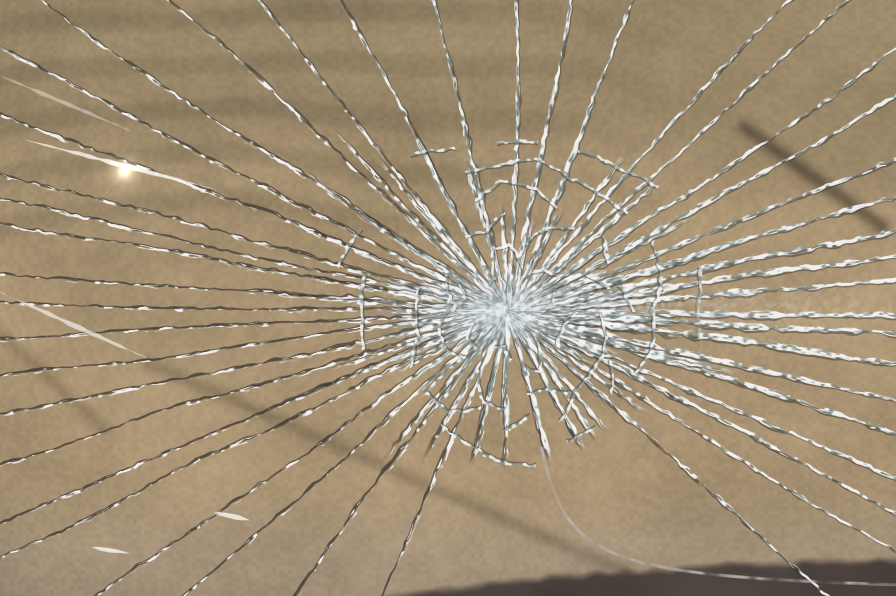
Reproduce this texture procedurally as a Shadertoy shader.

```glsl
#define IMPACT vec2(0.853, 0.477)
#define STRETCH 1.9
#define RAYS 48.0
#define RINGS 5.0
#define SIDES 26.0
#define RAY_WIDTH 0.0031
#define RING_WIDTH 0.0024
#define GRAIN 120.0
#define TAU 6.2831853

float hash(vec2 p) {
    return fract(sin(dot(p, vec2(127.1, 311.7))) * 43758.5);
}

float noise(vec2 p) {
    vec2 i = floor(p), f = fract(p);
    f *= f * (3.0 - 2.0 * f);
    return mix(mix(hash(i), hash(i + vec2(1, 0)), f.x),
               mix(hash(i + vec2(0, 1)), hash(i + 1.0), f.x), f.y);
}

float stroke(float dist, float width) {
    float px = 0.8 / iResolution.y;
    return 1.0 - smoothstep(width - px, width + px, abs(dist));
}

// x: distance to the segment, y: position along it
vec2 segment(vec2 p, vec2 a, vec2 b) {
    vec2 ab = b - a;
    float h = clamp(dot(p - a, ab) / dot(ab, ab), 0.0, 1.0);
    return vec2(length(p - a - ab * h), h);
}

float shadow(vec2 p, vec2 a, vec2 b) {
    float d = segment(p, a, b).x / 0.013;
    return exp(-d * d);
}

float glint(vec2 p, vec2 a, vec2 b) {
    vec2 s = segment(p, a, b);
    return stroke(s.x + 0.003 * (noise(p * 60.0) - 0.5), 0.0035 * sin(3.14 * s.y));
}

vec3 backdrop(vec2 p) {
    vec3 col = mix(vec3(0.655, 0.57, 0.445), vec3(0.585, 0.515, 0.4), smoothstep(0.5, 1.0, p.y));
    col = mix(col, vec3(0.62, 0.555, 0.475), 0.7 * smoothstep(0.22, 0.04, p.y));
    float stain = noise(p * vec2(6, 11)) + 0.5 * noise(p * 23.0);
    col *= 0.89 + 0.11 * stain + 0.08 * noise(p * 150.0);
    // soft shadows cast by the cracks
    float bend = p.x - 0.55;
    float bands = sin(75.0 * (p.y + 0.22 * bend * bend) + 5.0 * noise(p * 3.0));
    col *= 1.0 - 0.09 * smoothstep(-0.4, 1.0, bands) * smoothstep(0.5, 0.7, p.y) * smoothstep(1.4, 0.6, p.x);
    float dark = 0.34 * shadow(p, vec2(1.25, 0.785), vec2(1.48, 0.62));
    dark += 0.16 * shadow(p, vec2(0.25, 0.39), vec2(1.05, 0.04));
    dark += 0.13 * shadow(p, vec2(0, 0.44), vec2(0.175, 0.28));
    col *= 1.0 - dark;
    // dark ledge along the lower right
    float ledge = 0.068 * (1.0 - exp(1.63 - 2.4 * p.x)) + 0.01 * (noise(p * 40.0) - 0.5);
    return mix(col, vec3(0.22, 0.19, 0.18) + 0.06 * stain, 0.9 * smoothstep(0.01, -0.008, p.y - ledge));
}

// seed picks a set of cracks, reach is how far they run
vec3 addRays(vec3 col, vec2 d, float seed, float reach) {
    float r = length(d);
    float nearest = floor(atan(d.y * STRETCH, d.x) / TAU * RAYS + 0.5);
    // the sector below the impact stops at the rings
    float gap = step(d.y, 0.0) * smoothstep(0.23, 0.27, r) * step(0.3 * d.y, d.x) * step(d.x, -d.y);
    for (float k = -1.0; k <= 1.0; k++) {
        float id = mod(nearest + k, RAYS), key = id + seed;
        float jitter = 0.6 * hash(vec2(key, 3)) + 0.5 * r * (hash(vec2(key, 8)) - 0.5) - 0.3;
        float angle = (id + jitter) * TAU / RAYS;
        vec2 dir = normalize(vec2(cos(angle), sin(angle) / STRETCH));
        float along = dot(d, dir);
        if (along < 0.0) continue;
        float side = dir.x * d.y - dir.y * d.x;
        side += 0.012 * (noise(vec2(along * 5.0, key * 7.3)) - 0.5) * smoothstep(0.05, 0.4, r);
        side += 0.0035 * (noise(vec2(along * 85.0, key * 5.1)) - 0.5);
        float tip = reach * (0.5 + hash(vec2(key, 21)));
        float keep = (1.0 - gap) * smoothstep(tip, tip * 0.8, r);
        float width = RAY_WIDTH * (0.4 + noise(vec2(along * 45.0, key * 3.7)));
        width *= mix(1.2, 0.85, smoothstep(0.1, 0.7, r)) * (1.0 + 0.5 * smoothstep(0.85, 1.0, dir.x));
        float shine = 0.62 + 0.3 * (dir.x + dir.y);
        shine -= 0.5 * max(dir.x * dir.y, 0.0) * smoothstep(0.25, 0.6, r);
        shine = mix(1.0, clamp(shine, 0.32, 1.0), smoothstep(0.08, 0.35, r));
        vec2 cell = vec2(along * GRAIN, key * 17.0 + side * 300.0);
        float grain = mix(noise(cell), noise(cell * 0.35), 0.45);
        float edge = stroke(side + width * 0.9, width * 0.75);
        col = mix(col, vec3(0.2, 0.19, 0.18), edge * keep * mix(0.85, 0.45, shine));
        float lit = smoothstep(0.68 - 0.58 * shine, 0.9 - 0.45 * shine, grain);
        vec3 glass = mix(vec3(0.5, 0.57, 0.56), vec3(0.98), smoothstep(0.3, 0.65, grain));
        col = mix(col, glass, stroke(side, width) * keep * lit * 0.92);
    }
    return col;
}

// broken polygons linking the rays
vec3 addRings(vec3 col, vec2 d) {
    float r = length(d);
    float turn = (atan(d.y, d.x) / TAU + 0.5) * SIDES, id = floor(turn);
    for (float n = 0.0; n < RINGS; n++) {
        float start = hash(vec2(id, n + 40.0));
        float slope = hash(vec2(mod(id + 1.0, SIDES), n + 40.0)) - start;
        float radius = 0.06 + 0.054 * n + 0.055 * (start + slope * fract(turn));
        float tilt = 0.055 * slope * SIDES / TAU / max(r, 0.05);
        float off = (r - radius) / sqrt(1.0 + tilt * tilt) + 0.005 * (noise(d * 90.0) - 0.5);
        float present = step(0.3 + 0.07 * n, hash(vec2(id, n + 70.0)));
        if (n > 3.0) present *= smoothstep(-0.1, 0.1, d.y);
        float grain = noise(d * 160.0 + n);
        col = mix(col, vec3(0.25), 0.5 * present * stroke(off + 0.003, RING_WIDTH * 0.7));
        vec3 glass = mix(vec3(0.52, 0.6, 0.59), vec3(0.97), smoothstep(0.25, 0.7, grain));
        col = mix(col, glass, present * stroke(off, RING_WIDTH * (0.3 + 1.1 * grain)) * 0.85);
    }
    return col;
}

void mainImage(out vec4 fragColor, in vec2 fragCoord) {
    vec2 p = fragCoord / iResolution.y, d = p - IMPACT;
    vec3 col = addRays(backdrop(p), d, 100.0, 0.3);
    col = addRings(addRays(col, d, 0.0, 4.0), d - vec2(0.015, 0));
    // stray crack sweeping along the ledge
    float t = max(p.x - 0.86, 0.02), sweep = 0.0122 / t;
    float off = (p.y - sweep) / length(vec2(1, sweep / t));
    col = mix(col, vec3(0.72), step(p.y, 0.25) * stroke(off, 0.0025) * noise(p * 80.0));
    // crushed glass and haze around the impact
    float dust = mix(noise(d * 170.0), noise(d * 80.0), 0.4);
    float core = length((d + vec2(0.012, 0)) * vec2(1, 1.6)) / 0.068;
    float haze = exp(-abs(d.y - 0.01) / 0.03 - abs(d.x) / (d.x > 0.0 ? 0.45 : 0.16));
    col = mix(col, vec3(0.55, 0.6, 0.62) + 0.5 * dust, exp(-core * core) * (0.5 + 0.5 * dust));
    col = mix(col, vec3(0.9), haze * 0.6 * smoothstep(0.3, 0.75, dust));
    // bright slivers and the sun flare
    float sliver = glint(p, vec2(0.04, 0.766), vec2(0.37, 0.68));
    sliver += 0.5 * glint(p, vec2(0, 0.873), vec2(0.22, 0.78));
    sliver += 0.8 * glint(p, vec2(0, 0.51), vec2(0.245, 0.4));
    sliver += glint(p, vec2(0.147, 0.083), vec2(0.215, 0.072));
    sliver += glint(p, vec2(0.36, 0.14), vec2(0.42, 0.127));
    col = mix(col, vec3(0.96, 0.95, 0.92), min(sliver, 1.0) * 0.85);
    col += vec3(1, 0.95, 0.85) * exp(-length(p - vec2(0.209, 0.713)) / 0.011);
    fragColor = vec4(clamp(col, 0.0, 1.0), 1);
}
```
